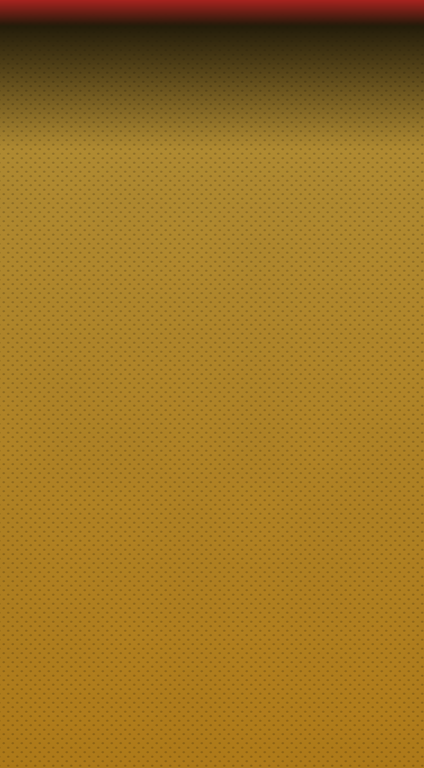
This pattern is drawn by a Shadertoy shader. Its source:

```glsl
// Perforated golden panel with a dark shadow and a red band along its top edge.

const vec3 GOLD_TOP    = vec3(0.685, 0.540, 0.195);
const vec3 GOLD_BOTTOM = vec3(0.685, 0.480, 0.100);
const vec3 SHADOW      = vec3(0.125, 0.100, 0.035);
const vec3 RED         = vec3(0.650, 0.135, 0.120);

float hash(vec2 p) {
    return fract(sin(dot(p, vec2(127.1, 311.7))) * 43758.5);
}

float valueNoise(vec2 p) {
    vec2 cell = floor(p), f = fract(p);
    f = f * f * (3.0 - 2.0 * f);
    float low  = mix(hash(cell), hash(cell + vec2(1, 0)), f.x);
    float high = mix(hash(cell + vec2(0, 1)), hash(cell + vec2(1, 1)), f.x);
    return mix(low, high, f.y);
}

// Linear ramp from 0 at a to 1 at b
float ramp(float a, float b, float x) {
    return clamp((x - a) / (b - a), 0.0, 1.0);
}

// Distance to the nearest dot of a square lattice, in cells
float latticeDistance(vec2 p) {
    return length((fract(p) - 0.5) * vec2(1.0, 1.15));
}

// Staggered dots: two lattices, offset by half a cell
float staggeredDots(vec2 p, float radius, float blur) {
    float d = min(latticeDistance(p), latticeDistance(p + 0.5));
    return 1.0 - smoothstep(radius - blur, radius + blur, d);
}

// Vertical colour ramp; depth runs from 0 at the top to 1 at the bottom
vec3 panelColor(float depth) {
    vec3 gold = mix(GOLD_TOP, GOLD_BOTTOM, ramp(0.18, 1.0, depth));
    vec3 color = mix(SHADOW, gold, ramp(0.030, 0.195, depth));
    return mix(RED, color, ramp(0.0, 0.034, depth));
}

void mainImage(out vec4 fragColor, in vec2 fragCoord) {
    vec2 p = fragCoord / iResolution.y;
    float depth = 1.0 - p.y;
    vec3 color = panelColor(depth);

    // Small perforations, each with a lit rim below it
    vec2 grid = vec2(p.x, -depth) * 85.3333 + 0.0833;
    float blur = max(0.10, 51.0 / iResolution.y);
    float hole = staggeredDots(grid, 0.13, blur);
    float rim = staggeredDots(grid + vec2(0.0, 0.1667), 0.13, blur);
    float strength = ramp(0.015, 0.10, depth);
    color *= 1.0 + strength * (0.02 * rim - 0.20 * hole);

    // Faint uneven tone
    color *= 0.99 + 0.02 * valueNoise(p * 12.0);

    fragColor = vec4(color, 1.0);
}
```
